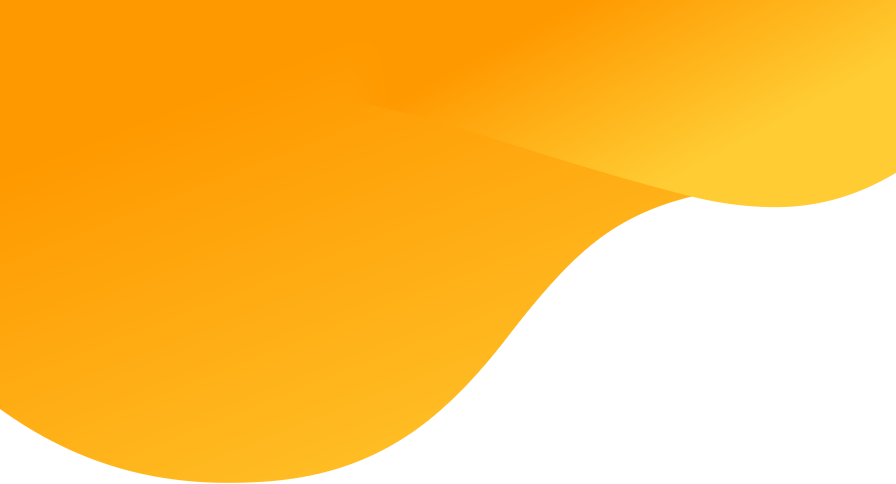
Reproduce this background procedurally as a Shadertoy shader.

```glsl
// Two overlapping orange-to-yellow waves hanging from the top of a white page.

const float ASPECT = 1.855;               // design width in units of its height
const vec3 PAPER  = vec3(1.0);
const vec3 ORANGE = vec3(1.0, 0.6, 0.0);
const vec3 YELLOW = vec3(1.0, 0.8, 0.2);

// Gradient ramps: weights of x, y and a constant
const vec3 LOWER_RAMP = vec3(0.3105, -0.7866, 0.5016);
const vec3 UPPER_RAMP = vec3(1.1465, -2.123, 0.7385);

// Range of x over which the upper wave fades in
const vec2 UPPER_FADE = vec2(0.70, 0.82);

// Wave edges as knots of x, height and slope
const int KNOTS = 6;
const vec3 LOWER_EDGE[KNOTS] = vec3[KNOTS](
    vec3(0.0, 0.155, -0.72), vec3(0.471, 0.0024, 0.0),
    vec3(0.845, 0.101, 0.66), vec3(1.051, 0.304, 1.30),
    vec3(1.237, 0.504, 0.76), vec3(1.432, 0.594, 0.25));
const vec3 UPPER_EDGE[KNOTS] = vec3[KNOTS](
    vec3(0.749, 0.787, -0.20), vec3(1.087, 0.693, -0.31),
    vec3(1.432, 0.594, -0.25), vec3(1.606, 0.572, 0.0),
    vec3(1.855, 0.643, 0.60), vec3(2.2, 0.85, 0.60));

// Cubic Hermite span between two knots
float hermite(vec3 a, vec3 b, float x) {
    float span = b.x - a.x;
    float t = clamp((x - a.x) / span, 0.0, 1.0);
    float s = 1.0 - t;
    return mix(a.y, b.y, t * t * (3.0 - 2.0 * t))
         + span * t * s * (a.z * s - b.z * t);
}

// Height of a wave edge, continued straight past its last knot
float edgeHeight(vec3 knots[KNOTS], float x) {
    float height = knots[0].y;
    for (int i = 0; i < KNOTS - 1; i++) {
        if (x >= knots[i].x) height = hermite(knots[i], knots[i + 1], x);
    }
    vec3 last = knots[KNOTS - 1];
    return height + last.z * max(x - last.x, 0.0);
}

// Antialiased coverage of the area where d is positive
float coverage(float d) {
    float pixel = length(vec2(dFdx(d), dFdy(d)));
    return clamp(0.5 + d / max(pixel, 1e-5), 0.0, 1.0);
}

vec3 waveColor(vec3 ramp, vec2 p) {
    return mix(ORANGE, YELLOW, clamp(dot(ramp, vec3(p, 1.0)), 0.0, 1.0));
}

void mainImage(out vec4 fragColor, in vec2 fragCoord) {
    vec2 p = fragCoord / iResolution.xy * vec2(ASPECT, 1.0);

    float lower = coverage(p.y - edgeHeight(LOWER_EDGE, p.x));
    float upper = coverage(p.y - edgeHeight(UPPER_EDGE, p.x));
    upper *= smoothstep(UPPER_FADE.x, UPPER_FADE.y, p.x);

    // Layer the waves over the page
    vec3 color = mix(PAPER, waveColor(LOWER_RAMP, p), lower);
    color = mix(color, waveColor(UPPER_RAMP, p), upper);
    fragColor = vec4(color, 1.0);
}
```
